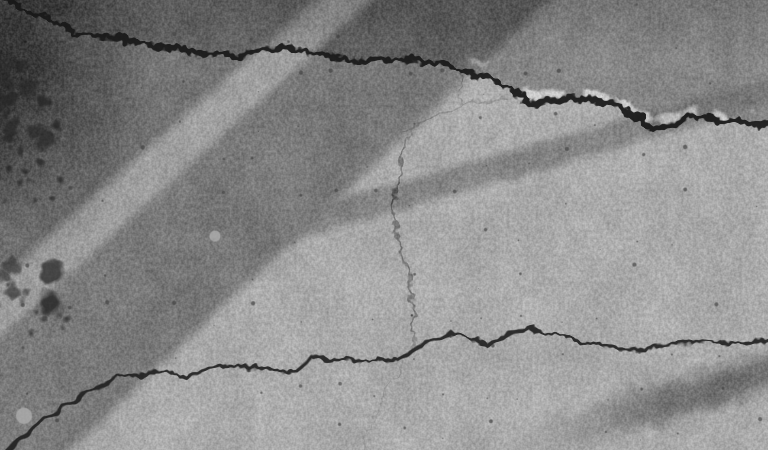
This texture is drawn by a WebGL 2 fragment shader. Its source:

```glsl
#version 300 es
precision highp float;
// Grey concrete wall crossed by soft diagonal shadows and two jagged cracks.
// Shadow bands come from half planes, cracks from noise-warped polylines,
// and grain, stains and pits from gradient noise and hashed scatter.
uniform vec2 u_resolution;
out vec4 fragColor;

const vec2 WALL = vec2(7.68, 4.48);
const int N = 20;
const vec2 UPPER[N] = vec2[N](
  vec2(0.0, 4.52), vec2(0.3, 4.36), vec2(0.6, 4.24), vec2(0.8, 4.13), vec2(1.2, 4.11),
  vec2(1.4, 4.03), vec2(1.85, 4.0), vec2(2.0, 3.94), vec2(2.35, 3.92), vec2(2.8, 4.02),
  vec2(3.5, 3.88), vec2(4.2, 3.88), vec2(4.6, 3.8), vec2(4.9, 3.71), vec2(5.3, 3.45),
  vec2(5.65, 3.51), vec2(6.1, 3.45), vec2(6.55, 3.2), vec2(6.9, 3.32), vec2(7.75, 3.22));
const vec2 LOWER[N] = vec2[N](
  vec2(0.05, -0.05), vec2(0.4, 0.28), vec2(0.75, 0.5), vec2(1.15, 0.72), vec2(1.65, 0.78),
  vec2(1.9, 0.72), vec2(2.2, 0.85), vec2(2.55, 0.82), vec2(2.95, 0.76), vec2(3.1, 0.91),
  vec2(4.0, 0.9), vec2(4.15, 1.0), vec2(4.5, 1.16), vec2(4.87, 1.05), vec2(5.25, 1.21),
  vec2(5.7, 1.11), vec2(6.3, 1.0), vec2(6.7, 1.04), vec2(7.1, 1.08), vec2(7.75, 1.08));

vec2 hash2(vec2 p) {
  vec3 q = fract(p.xyx * vec3(0.1031, 0.103, 0.0973));
  q += dot(q, q.yzx + 33.33);
  return fract((q.xx + q.yz) * q.zy);
}

float gradAt(vec2 cell, vec2 f, vec2 corner) {
  float a = 6.2832 * hash2(cell + corner).x;
  return dot(vec2(cos(a), sin(a)), f - corner);
}

float noise(vec2 p) {
  vec2 i = floor(p), f = fract(p), u = f * f * f * (f * (f * 6.0 - 15.0) + 10.0);
  vec2 e = vec2(0.0, 1.0);
  return mix(mix(gradAt(i, f, e.xx), gradAt(i, f, e.yx), u.x),
             mix(gradAt(i, f, e.xy), gradAt(i, f, e.yy), u.x), u.y);
}

float fbm(vec2 p) {
  float sum = 0.0, amp = 1.0;
  for (int i = 0; i < 4; i++) { sum += amp * noise(p); p = p * 2.03 + 7.1; amp *= 0.5; }
  return sum;
}

// 1 on the left-hand side of the line a to b
float leftOf(vec2 p, vec2 a, vec2 b, float soft) {
  vec2 d = normalize(b - a);
  return smoothstep(-soft, soft, dot(p - a, vec2(-d.y, d.x)));
}

float segment(vec2 p, vec2 a, vec2 b) {
  vec2 d = b - a;
  return length(p - a - d * clamp(dot(p - a, d) / dot(d, d), 0.0, 1.0));
}

// x: distance to the crack, y: height above it
vec2 crack(vec2 p, vec2 path[N]) {
  vec2 r = vec2(1e3, 0.0);
  for (int i = 0; i < N - 1; i++) {
    vec2 a = path[i], b = path[i + 1];
    r.x = min(r.x, segment(p, a, b));
    if (p.x >= a.x && p.x < b.x) r.y = p.y - mix(a.y, b.y, (p.x - a.x) / (b.x - a.x));
  }
  return r;
}

float ink(float d, float w, float aa) { return 1.0 - smoothstep(w - aa, w + aa, d); }

// Dark blots scattered around a centre
float blots(vec2 p, vec2 centre, vec2 spread, int count, float seed, float aa) {
  float cover = 0.0;
  for (int i = 0; i < count; i++) {
    vec2 h = hash2(vec2(float(i) * 3.7, seed)), g = hash2(vec2(seed + 5.0, float(i) * 2.3));
    float r = 0.018 + 0.1 * g.x * g.x * g.x;
    vec2 c = centre + spread * (h + g.yx - 1.0);
    cover = max(cover, ink(length(p - c) + 0.05 * noise(p * 12.0), r, aa + 0.02) * (0.5 + 0.5 * g.y));
  }
  return cover;
}

void main() {
  vec2 p = gl_FragCoord.xy / u_resolution * WALL;
  float aa = WALL.y / u_resolution.y;
  vec2 jag = 0.07 * vec2(noise(p * 6.0), noise(p * 6.0 + 19.0)) + 0.035 * noise(p * 19.0);
  vec2 top = crack(p + jag, UPPER), low = crack(p + jag * 0.8, LOWER);
  float over = smoothstep(-0.02, 0.04, top.y);

  // Shadows and light streak
  vec2 q = p + 0.05 * fbm(p * 3.0);
  float shade = leftOf(q, vec2(0.7, 0.0), vec2(5.5, 4.48), 0.09);
  float streak = leftOf(q, vec2(0.0, 1.13), vec2(3.72, 4.48), 0.07);
  float corner = leftOf(q, vec2(0.0, 1.7), vec2(3.15, 4.48), 0.08);
  float bar = leftOf(q, vec2(2.9, 2.08), vec2(7.68, 3.43), 0.07)
            * (1.0 - leftOf(q, vec2(3.25, 2.45), vec2(7.68, 3.7), 0.06));
  float tone = mix(0.665, 0.52, bar);
  tone = mix(tone, 0.47, shade);
  tone = mix(tone, 0.62, streak);
  tone = mix(tone, 0.45, corner);
  tone *= 1.0 - over * mix(0.2, 0.08, streak) * (1.0 - 0.5 * bar);
  tone *= 1.0 - 0.14 * over * smoothstep(3.6, 4.6, p.y);
  float foot = abs(p.y - 0.06 - (p.x - 5.2) * 0.285 + 0.1 * fbm(p * 4.0));
  tone -= 0.24 * (1.0 - smoothstep(0.04, 0.32, foot)) * smoothstep(4.7, 7.4, p.x);
  tone *= mix(0.45, 1.0, smoothstep(0.0, 1.9, length((p - vec2(-0.1, 3.9)) * vec2(1.0, 0.8))));

  // Mottling and grain
  tone += 0.045 * fbm(p * 1.6) + 0.04 * noise(p * vec2(9.0, 6.0));
  tone += 0.09 * noise(p * vec2(31.0, 25.0)) + 0.07 * noise(p * 53.0 + 3.0);

  // Stains, pits and pale spots
  float stain = blots(p, vec2(0.12, 3.2), vec2(0.55, 0.85), 55, 2.0, aa);
  stain = max(stain, blots(p, vec2(0.3, 1.5), vec2(0.5, 0.4), 14, 8.0, aa));
  stain = max(stain, ink(length(p - vec2(0.5, 1.45)) + 0.1 * noise(p * 9.0), 0.11, 0.05));
  tone = mix(tone, 0.14, 0.8 * stain);
  vec2 cell = floor(p * 2.6), h = hash2(cell + 4.0);
  float pit = length(fract(p * 2.6) - 0.15 - 0.7 * h) / 2.6;
  tone = mix(tone, 0.25, 0.65 * ink(pit, 0.022 * h.y, aa) * step(0.4, h.x));
  tone = mix(tone, 0.68, 0.8 * ink(length(p - vec2(2.15, 2.13)), 0.055, aa));
  tone = mix(tone, 0.68, 0.8 * ink(length(p - vec2(0.24, 0.34)), 0.08, aa));

  // Hairline cracks
  float drop = WALL.y - p.y;
  float spine = 4.05 - 0.1 * cos((drop - 2.05) * 2.856) - 0.35 * max(0.0, drop - 3.5);
  float thread = abs(p.x - spine + 1.2 * jag.x);
  float reach = smoothstep(1.2, 1.5, drop) * (1.0 - 0.7 * smoothstep(3.2, 3.6, drop));
  tone -= 0.2 * reach * ink(thread, 0.013, aa);
  float fork = min(segment(p + jag, vec2(4.05, 3.18), vec2(4.6, 3.43)),
                   segment(p + jag, vec2(4.6, 3.43), vec2(5.05, 3.51)));
  fork = min(fork, segment(p + jag, vec2(4.6, 3.43), vec2(4.6, 3.78)));
  tone -= 0.11 * ink(fork, 0.01, aa);

  // Main cracks with chipped pale rims
  float chip = smoothstep(-0.05, 0.3, noise(p * 5.0 + 2.0)) * smoothstep(4.4, 5.0, p.x);
  tone += 0.28 * chip * ink(abs(top.y - 0.07), 0.045, 0.03);
  float wide = 0.024 + 0.014 * noise(p * 4.0) + 0.008 * smoothstep(4.5, 6.5, p.x);
  tone = mix(tone, 0.09, 0.92 * ink(top.x, wide, aa));
  tone = mix(tone, 0.12, 0.9 * ink(low.x, 0.017 + 0.014 * noise(p * 5.0), aa));
  fragColor = vec4(vec3(clamp(tone, 0.0, 1.0)), 1.0);
}
```
